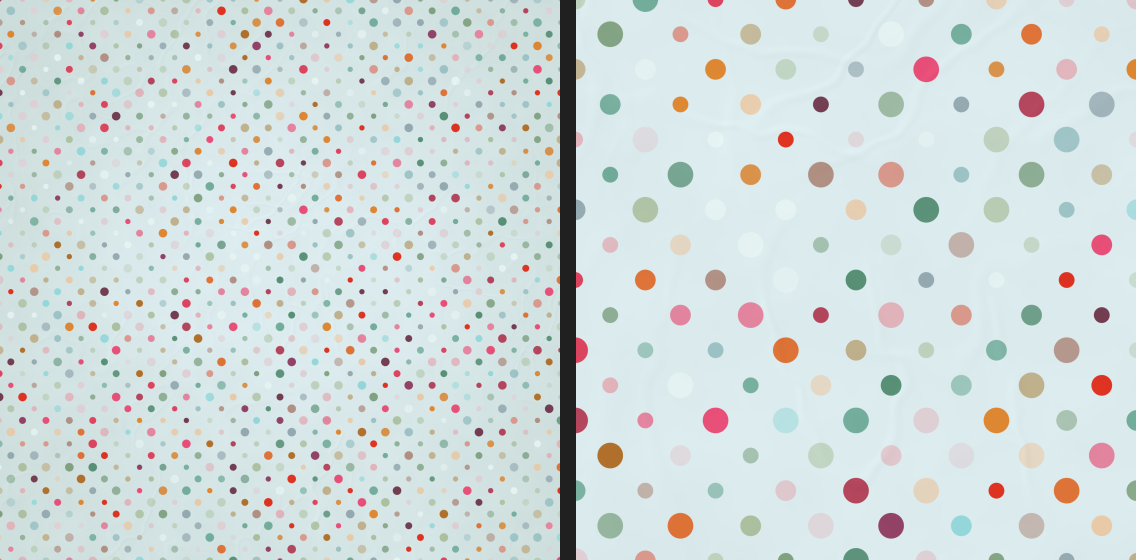
Left: the whole. Right: its middle third, enlarged.
Give the GLSL for this pattern, as a WebGL 2 fragment shader.

```glsl
#version 300 es
precision highp float;

uniform vec2 u_resolution;
out vec4 fragColor;

const float HALF_STEPS = 47.85;   // half lattice steps across the canvas
const vec3 PAPER_LIGHT = vec3(0.862, 0.922, 0.932);
const vec3 PAPER_EDGE = vec3(0.800, 0.868, 0.860);

const vec3 SOFT[15] = vec3[15](
    vec3(0.34, 0.56, 0.46), vec3(0.44, 0.67, 0.60), vec3(0.50, 0.63, 0.50),
    vec3(0.55, 0.68, 0.58), vec3(0.67, 0.75, 0.62), vec3(0.74, 0.82, 0.74),
    vec3(0.61, 0.76, 0.77), vec3(0.58, 0.84, 0.85), vec3(0.58, 0.66, 0.69),
    vec3(0.75, 0.69, 0.55), vec3(0.91, 0.79, 0.66), vec3(0.69, 0.56, 0.51),
    vec3(0.88, 0.70, 0.73), vec3(0.87, 0.81, 0.83), vec3(0.90, 0.95, 0.95));

const vec3 VIVID[12] = vec3[12](
    vec3(0.86, 0.27, 0.37), vec3(0.91, 0.31, 0.47), vec3(0.87, 0.53, 0.20),
    vec3(0.85, 0.57, 0.29), vec3(0.69, 0.44, 0.17), vec3(0.70, 0.27, 0.36),
    vec3(0.57, 0.26, 0.40), vec3(0.45, 0.24, 0.32), vec3(0.87, 0.20, 0.13),
    vec3(0.89, 0.52, 0.62), vec3(0.85, 0.60, 0.55), vec3(0.87, 0.45, 0.22));

float hash(vec2 p, float seed) {
    return fract(sin(dot(p, vec2(127.1, 311.7)) + seed * 74.7) * 43758.5453);
}

float noise(vec2 p, float seed) {
    vec2 i = floor(p);
    vec2 f = fract(p);
    f = f * f * (3.0 - 2.0 * f);
    float low = mix(hash(i, seed), hash(i + vec2(1.0, 0.0), seed), f.x);
    float high = mix(hash(i + vec2(0.0, 1.0), seed), hash(i + 1.0, seed), f.x);
    return mix(low, high, f.y);
}

float fbm(vec2 p, float seed) {
    float sum = 0.0;
    float weight = 0.5;
    for (int i = 0; i < 4; i++) {
        sum += weight * noise(p, seed + float(i));
        p = mat2(1.6, 1.2, -1.2, 1.6) * p;
        weight *= 0.5;
    }
    return sum;
}

// Thin folds along the zero lines of warped noise
float creaseHeight(vec2 uv) {
    vec2 warp = vec2(fbm(uv * 9.0, 3.0), fbm(uv * 9.0, 8.0)) * 0.12;
    float height = 0.0;
    for (int i = 0; i < 3; i++) {
        float seed = 20.0 + float(i) * 5.0;
        float angle = 0.4 + float(i) * 0.9;
        mat2 turn = mat2(cos(angle), sin(angle), -sin(angle), cos(angle));
        vec2 p = turn * (uv + warp) * vec2(9.0, 15.0);
        float fold = abs(noise(p, seed) - 0.5);
        float presence = smoothstep(0.4, 0.75, noise(uv * 7.0, seed + 2.0));
        height += presence * (1.0 - smoothstep(0.0, 0.07, fold));
    }
    return height;
}

float creaseShade(vec2 uv, vec2 lightStep) {
    return creaseHeight(uv + lightStep) - creaseHeight(uv - lightStep);
}

vec3 paperColor(vec2 uv) {
    float radius = length((uv - vec2(0.53, 0.47)) * vec2(1.0, 0.92));
    float cloud = fbm(uv * 4.0, 40.0) - 0.47;
    float fade = smoothstep(0.1, 0.72, radius + cloud * 0.3);
    return mix(PAPER_LIGHT, PAPER_EDGE, fade);
}

// Nearest point of a square lattice with staggered rows
vec2 nearestDot(vec2 p) {
    vec2 even = 2.0 * floor(p * 0.5 + 0.5);
    vec2 odd = 2.0 * floor(p * 0.5) + 1.0;
    return distance(p, even) < distance(p, odd) ? even : odd;
}

float dotRadius(float pick) {
    return pick < 0.36 ? 0.225 : pick < 0.70 ? 0.295 : 0.365;
}

vec3 dotColor(vec2 id, vec3 paper) {
    float pick = hash(id, 2.0);
    if (hash(id, 1.0) < 0.27) return VIVID[int(pick * 11.99)];
    float fade = hash(id, 4.0);
    return mix(SOFT[int(pick * 14.99)], paper, 0.5 * fade * fade);
}

void main() {
    vec2 uv = gl_FragCoord.xy / u_resolution;
    vec2 p = (uv - 0.5) * HALF_STEPS;
    float pixel = HALF_STEPS / min(u_resolution.x, u_resolution.y);

    // Dots of three sizes on paper
    vec3 paper = paperColor(uv);
    vec2 id = nearestDot(p);
    float edge = length(p - id) - dotRadius(hash(id, 3.0));
    float coverage = 1.0 - smoothstep(-0.7 * pixel, 0.7 * pixel, edge);
    vec3 color = mix(paper, dotColor(id, paper), coverage);

    // Faint wrinkles and mottling over everything
    color += 0.014 * creaseShade(uv, vec2(0.0012, -0.0012));
    color += 0.02 * (fbm(uv * 30.0, 60.0) - 0.47);
    fragColor = vec4(clamp(color, 0.0, 1.0), 1.0);
}
```
